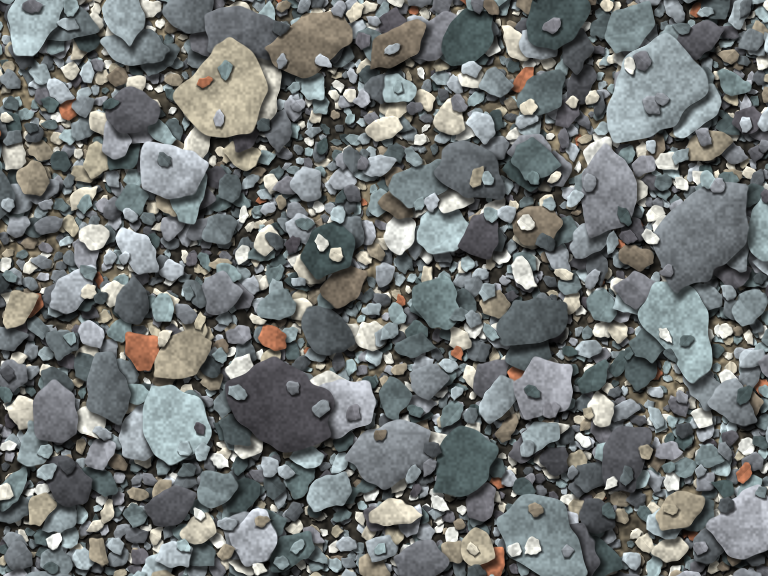
A Shadertoy shader for this texture:

```glsl
// Crushed gravel seen from above: angular slate-grey stones, some cream and tan.
// Layers of jittered cells, fine grit first and big stones later, each hold one
// rounded random polygon with bevelled edges, a split facet, grain and a shadow.

#define LAYERS 7
#define FINEST 0.022       // cell size of the finest grit, in canvas heights
#define GROWTH 1.42        // size ratio between layers
#define PALE_SHARE 0.20
#define TAN_SHARE 0.13
#define SHADOW 0.68
#define BEVEL 0.20
#define GRAIN 0.24
#define SLATE vec3(0.26, 0.28, 0.29)
#define MIST vec3(0.70, 0.75, 0.77)
#define CREAM vec3(0.80, 0.77, 0.69)
#define WHITE vec3(0.92, 0.93, 0.91)

const vec2 LIGHT = vec2(-0.45, 0.89);
const float TAU = 6.2832;

vec3 hash3(vec3 p) {
    p = fract(p * vec3(0.1031, 0.1030, 0.0973));
    p += dot(p, p.yxz + 33.33);
    return fract((p.xxy + p.yxx) * p.zyx);
}

float noise(vec2 p) {
    vec2 i = floor(p), f = fract(p);
    f = f * f * (3.0 - 2.0 * f);
    float a = hash3(vec3(i, 7.0)).x;
    float b = hash3(vec3(i + vec2(1, 0), 7.0)).x;
    float c = hash3(vec3(i + vec2(0, 1), 7.0)).x;
    float d = hash3(vec3(i + vec2(1, 1), 7.0)).x;
    return mix(mix(a, b, f.x), mix(c, d, f.x), f.y);
}

// Rounded polygon of seven random sides: x is distance, yz the side's normal
vec3 stoneShape(vec2 q, float r, vec3 seed) {
    float angle = seed.x * TAU, aspect = mix(1.0, 1.7, seed.y);
    float c = cos(angle), s = sin(angle);
    mat2 turn = mat2(c, s, -s, c);
    q = turn * q * vec2(1.0, aspect) * inversesqrt(aspect);
    float d = -2.0 * r, k = 0.13 * r;
    vec2 normal = vec2(0.0);
    for (int i = 0; i < 7; i++) {
        vec3 h = hash3(seed * 91.0 + float(i) * 5.3);
        float a = (float(i) + 0.8 * h.x) * TAU / 7.0;
        vec2 side = vec2(cos(a), sin(a));
        float e = dot(q, side) - r * mix(0.68, 1.02, h.y);
        float w = clamp(0.5 + 0.5 * (e - d) / k, 0.0, 1.0);
        d = mix(d, e, w) + k * w * (1.0 - w);
        normal = mix(normal, side, w);
    }
    return vec3(d, normal * turn);
}

// Mostly blue-grey rock; pale pieces are commoner among the small ones
vec3 stoneColor(vec3 h, float size) {
    vec3 c = mix(SLATE, MIST, h.x);
    c += vec3(-0.02, 0.015, 0.005) * (h.z * 2.0 - 1.0);
    if (h.y < PALE_SHARE * (1.0 - 0.75 * size)) c = mix(CREAM, WHITE, h.z);
    else if (h.y > 0.99) c = vec3(0.66, 0.43, 0.32);
    else if (h.y > 1.0 - TAN_SHARE * (1.0 - 0.4 * size))
        c = mix(vec3(0.43, 0.39, 0.34), vec3(0.74, 0.71, 0.62), h.z);
    return c;
}

// Bevel, tilted face, split facet and mineral grain
vec3 shadeStone(vec2 p, vec2 q, float r, vec3 shape, vec3 h, float size) {
    float a = h.z * TAU;
    float across = dot(q, vec2(cos(a), sin(a))) / r;
    float rim = smoothstep(-0.32 * r, 0.0, shape.x);
    float tone = 1.04 + BEVEL * rim * dot(shape.yz, LIGHT);
    tone += 0.08 * across + 0.10 * smoothstep(-0.05, 0.05, across - h.x * 0.7 + 0.2) - 0.05;
    float grain = 0.45 * noise(p * 60.0 + h.xy * 50.0) + 0.55 * noise(p * 210.0);
    tone += GRAIN * (grain - 0.5) * 2.0;
    return stoneColor(h, size) * tone;
}

// Damp dark grit with sandy patches
vec3 soil(vec2 p) {
    float patches = smoothstep(0.5, 0.85, noise(p * 5.0 + 3.0));
    vec3 c = mix(vec3(0.20, 0.19, 0.17), vec3(0.50, 0.46, 0.38), patches);
    return c * (0.6 + 0.8 * noise(p * 150.0));
}

void mainImage(out vec4 fragColor, in vec2 fragCoord) {
    vec2 p = fragCoord / iResolution.y;
    float px = 0.8 / iResolution.y;
    vec3 col = soil(p);

    // The last pass strews a few small stones over the big ones
    for (int layer = 0; layer <= LAYERS; layer++) {
        bool strewn = layer == LAYERS;
        float size = strewn ? 0.2 : float(layer) / float(LAYERS - 1);
        float cell = FINEST * pow(GROWTH, size * float(LAYERS - 1));
        float presence = strewn ? 0.16 : mix(0.97, 0.23, size);
        float id = float(layer) * 17.0 + 5.0;
        vec2 rough = vec2(noise(p / cell * 6.0 + id), noise(p / cell * 6.0 + id + 40.0)) - 0.5;
        vec2 warped = p + 0.07 * cell * rough;
        vec2 home = floor(p / cell);

        for (int y = -1; y <= 1; y++)
        for (int x = -1; x <= 1; x++) {
            vec2 spot = home + vec2(x, y) + 20.0;
            vec3 place = hash3(vec3(spot, id));
            vec3 seed = hash3(vec3(spot, id + 3.0));
            if (seed.z > presence) continue;
            float r = cell * mix(0.33, 0.52, place.z);
            vec2 q = warped - (spot - 20.0 + 0.5 + 0.6 * (place.xy - 0.5)) * cell;
            if (length(q) > 2.1 * r) continue;

            float drop = min(0.26 * r, 0.010);
            float shade = stoneShape(q + LIGHT * drop, r, seed).x;
            col *= 1.0 - SHADOW * smoothstep(drop, -0.5 * drop, shade);
            vec3 shape = stoneShape(q, r, seed);
            if (shape.x > px) continue;
            vec3 look = hash3(vec3(spot, id + 9.0));
            vec3 stone = shadeStone(p, q, r, shape, look, size);
            col = mix(col, stone, smoothstep(px, -px, shape.x));
        }
    }
    fragColor = vec4(clamp(col, 0.0, 1.0), 1.0);
}
```
